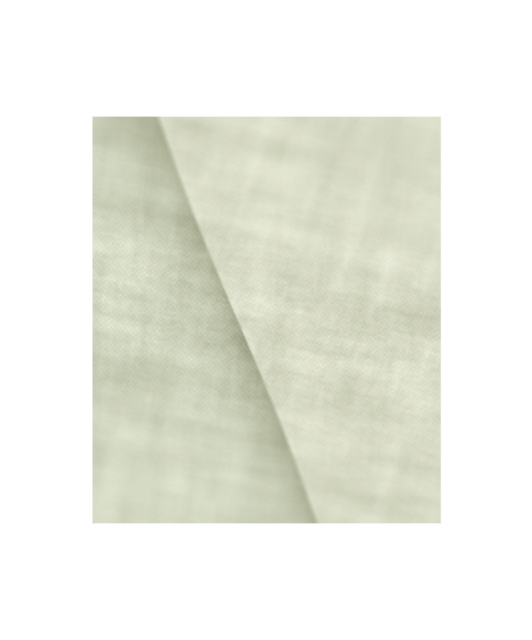
Reproduce this texture procedurally as a Shadertoy shader.

```glsl
// Draws softly focused sage linen with a diagonal fold, framed by a white border.

const vec2 CLOTH_MIN = vec2(0.1445, 0.1823);
const vec2 CLOTH_MAX = vec2(0.6888, 0.8177);

float hash(vec2 p) {
    return fract(sin(dot(p, vec2(127.1, 311.7))) * 43758.5453);
}

float noise(vec2 p) {
    vec2 cell = floor(p);
    vec2 f = fract(p);
    f = f * f * (3.0 - 2.0 * f);
    float low = mix(hash(cell), hash(cell + vec2(1.0, 0.0)), f.x);
    float high = mix(hash(cell + vec2(0.0, 1.0)), hash(cell + 1.0), f.x);
    return mix(low, high, f.y);
}

vec2 rotate(vec2 p, float angle) {
    float c = cos(angle), s = sin(angle);
    return vec2(c * p.x + s * p.y, c * p.y - s * p.x);
}

// Soft elliptical patch of light or shade
float patchGlow(vec2 p, vec2 center, vec2 radius, float angle) {
    vec2 q = rotate(p - center, angle) / radius;
    return exp(-dot(q, q));
}

// Signed horizontal distance to the fold, positive on the upper layer
float foldDistance(vec2 p) {
    float t = (CLOTH_MAX.y - p.y) / (CLOTH_MAX.y - CLOTH_MIN.y);
    float edge = mix(0.247, 0.495, t) - 0.004 * sin(6.2832 * t);
    return (p.x - edge) * 0.93;
}

// Slubs along both thread directions, from broad streaks to thin yarns
float threads(vec2 p, float weftAngle, float warpAngle, float sharpness) {
    vec2 weft = rotate(p, weftAngle);
    vec2 warp = rotate(p, warpAngle);
    float sum = 0.0;
    float weight = 0.042;
    vec2 scale = vec2(7.0, 32.0);
    for (int i = 0; i < 4; i++) {
        float shift = float(i) * 17.3;
        float streaks = noise(weft * scale + shift) - 0.5;
        streaks += 0.8 * (noise(warp * scale.yx + shift + 41.0) - 0.5);
        sum += streaks * weight * (i < 2 ? 1.0 : sharpness);
        scale *= vec2(2.1, 1.9);
        weight *= 0.85;
    }
    return sum;
}

// Fine over-and-under weave
float weave(vec2 p, float angle) {
    vec2 q = rotate(p, angle) * 6.2832 * 125.0;
    return sin(q.x) * sin(q.y);
}

float upperTone(vec2 p, float sharpness) {
    float tone = 0.846 + threads(p, -0.22, -0.30, sharpness);
    tone += 0.012 * weave(p, -0.22) * sharpness;
    tone -= 0.040 * patchGlow(p, vec2(0.62, 0.535), vec2(0.15, 0.032), -0.22);
    tone -= 0.022 * patchGlow(p, vec2(0.57, 0.36), vec2(0.16, 0.04), -0.2);
    tone += 0.022 * patchGlow(p, vec2(0.50, 0.61), vec2(0.17, 0.04), -0.15);
    tone -= 0.020 * patchGlow(p, vec2(0.27, 0.82), vec2(0.07, 0.08), 0.0);
    return tone;
}

float lowerTone(vec2 p, float foldDist, float sharpness) {
    float tone = 0.825 + threads(p + 3.7, -0.20, -0.12, sharpness);
    tone += 0.014 * weave(p, -0.15) * sharpness;
    tone -= 0.050 * patchGlow(p, vec2(0.19, 0.42), vec2(0.12, 0.045), -0.25);
    tone += 0.035 * patchGlow(p, vec2(0.19, 0.56), vec2(0.08, 0.10), 0.0);
    tone += 0.025 * patchGlow(p, vec2(0.25, 0.27), vec2(0.14, 0.06), -0.2);
    tone -= 0.050 * patchGlow(p, vec2(0.20, 0.83), vec2(0.09, 0.045), 0.0);

    // Shadow cast beside the fold, deepest near its middle
    float depth = 0.72 + 0.28 * patchGlow(p, vec2(0.37, 0.45), vec2(0.3, 0.22), 0.0);
    float d = max(-foldDist, 0.0);
    return tone - depth * (0.115 * exp(-d / 0.022) + 0.075 * exp(-d * d / 0.0045));
}

vec3 linenColor(float tone, float greenTint) {
    float blue = tone - 0.072 - 0.12 * (0.86 - tone);
    return vec3(tone - greenTint, tone + 0.010, blue);
}

void mainImage(out vec4 fragColor, in vec2 fragCoord) {
    vec2 p = fragCoord / iResolution.y;
    float pixel = 1.0 / iResolution.y;

    // Focus lies along a band crossing the middle of the cloth
    float focusOffset = p.y - 0.49 + 0.2 * (p.x - 0.42);
    float sharpness = 0.25 + 0.75 * exp(-focusOffset * focusOffset / 0.025);

    // Blend the two layers across a softly focused edge
    float foldDist = foldDistance(p);
    float softness = mix(0.007, 0.0025, sharpness);
    float upper = smoothstep(-softness, softness, foldDist);
    float tone = mix(lowerTone(p, foldDist, sharpness), upperTone(p, sharpness), upper);
    tone += 0.012 * exp(-abs(foldDist - 0.006) / 0.006) * upper;
    tone += 0.03 * (noise(p * 260.0) - 0.5) * sharpness;
    vec3 cloth = linenColor(clamp(tone, 0.55, 0.92), mix(0.008, 0.0, upper));

    // White border
    vec2 halfSize = 0.5 * (CLOTH_MAX - CLOTH_MIN);
    vec2 outside = abs(p - 0.5 * (CLOTH_MIN + CLOTH_MAX)) - halfSize;
    float border = smoothstep(-pixel, pixel, max(outside.x, outside.y));
    fragColor = vec4(mix(cloth, vec3(1.0), border), 1.0);
}
```
